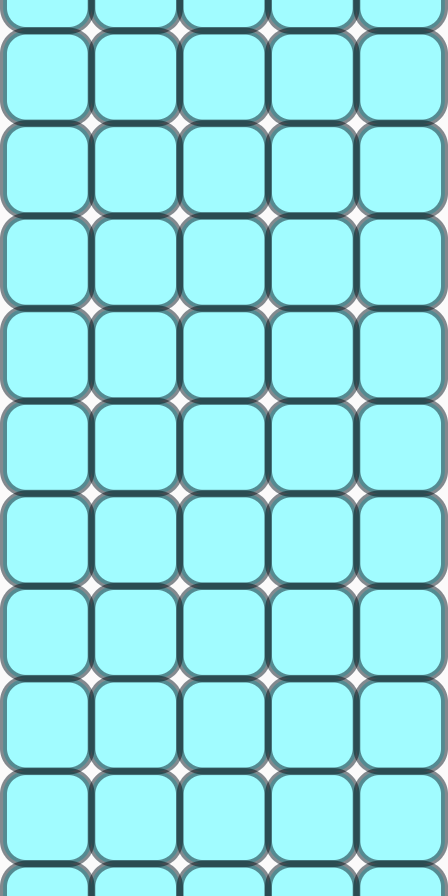
Reproduce this pattern procedurally as a WebGL 2 fragment shader.

```glsl
#version 300 es
precision highp float;
// Grid of rounded cyan tiles, five across, with translucent grey outlines.
// Neighbouring outlines overlap; each one multiplies the colour below it,
// so shared edges turn dark and white stars remain between the corners.

// Lengths are fractions of the canvas width.
#define COLUMNS 5.0
#define ROW_PITCH 0.2066
#define ROW_START 0.0718
#define OVERLAP 0.0141
#define STROKE 0.0156
#define RADIUS 0.0580
#define PAPER vec3(0.985, 0.980, 0.982)
#define FILL vec3(0.63, 0.99, 1.00)
#define INK vec3(0.52, 0.548, 0.568)

uniform vec2 u_resolution;
out vec4 fragColor;

// Signed distance to a rounded box centred on the origin.
float roundedBox(vec2 p, vec2 halfSize, float radius) {
    vec2 q = abs(p) - halfSize + radius;
    return length(max(q, 0.0)) + min(max(q.x, q.y), 0.0) - radius;
}

// Antialiased coverage of the region where the distance is negative.
float coverage(float distance, float pixel) {
    return clamp(0.5 - distance / pixel, 0.0, 1.0);
}

void main() {
    float pixel = 1.0 / u_resolution.x;
    vec2 p = gl_FragCoord.xy * pixel;

    // The outermost outlines touch the left and right canvas edges.
    vec2 pitch = vec2((1.0 - OVERLAP) / COLUMNS, ROW_PITCH);
    vec2 gridOrigin = vec2(0.5 * OVERLAP, ROW_START);
    vec2 halfSize = 0.5 * (pitch + OVERLAP);
    vec2 cell = floor((p - gridOrigin) / pitch);

    float fillAmount = 0.0;
    vec3 ink = vec3(1.0);

    // Gather this tile and the neighbours whose outlines reach into it.
    for (int j = -1; j <= 1; j++) {
        for (int i = -1; i <= 1; i++) {
            vec2 tile = cell + vec2(i, j);
            if (tile.x < 0.0 || tile.x >= COLUMNS) continue;
            vec2 centre = gridOrigin + (tile + 0.5) * pitch;
            float d = roundedBox(p - centre, halfSize, RADIUS);

            // Fills meet edge to edge, so their coverage adds up.
            fillAmount += coverage(d + 0.5 * OVERLAP, pixel);
            float outline = coverage(d, pixel) - coverage(d + STROKE, pixel);
            ink *= mix(vec3(1.0), INK, outline);
        }
    }

    vec3 base = mix(PAPER, FILL, min(fillAmount, 1.0));
    fragColor = vec4(base * ink, 1.0);
}
```
